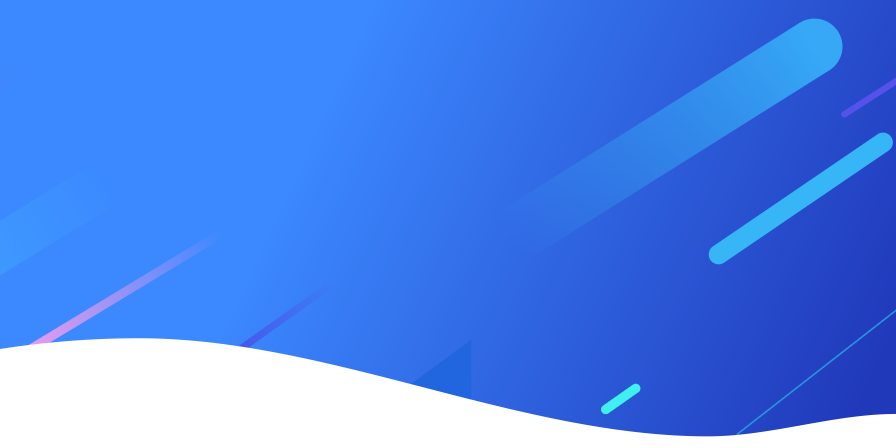
A WebGL 1 fragment shader for this background:

```glsl
precision highp float;
// Blue diagonal gradient crossed by slanted rounded bars above a white wave.
// Bars are capsule distance fields that may fade from head to tail; the wave
// is a chain of smoothstep slopes. Units: canvas height 1, canvas width 2.

uniform vec2 u_resolution;

// Antialiased coverage of a signed distance, negative inside
float coverage(float dist) {
  return clamp(0.5 - dist * u_resolution.y, 0.0, 1.0);
}

// Blends a capsule over base; fade is the opacity lost on reaching the tail
vec3 bar(vec3 base, vec2 p, vec2 head, vec2 tail, float radius, vec3 tint, float opacity, float fade) {
  vec2 axis = tail - head;
  float along = clamp(dot(p - head, axis) / dot(axis, axis), 0.0, 1.0);
  float dist = length(p - head - axis * along) - radius;
  return mix(base, tint, coverage(dist) * opacity * (1.0 - fade * along));
}

// Height of the white wave: crest on the left, trough on the right
float waveHeight(float x) {
  float leftDrop = min(x - 0.31, 0.0);
  return 0.245 - 0.25 * leftDrop * leftDrop
    - 0.219 * smoothstep(0.31, 1.58, x)
    + 0.05 * smoothstep(1.58, 2.0, x);
}

void main() {
  vec2 p = gl_FragCoord.xy / u_resolution * vec2(2.0, 1.0);

  // Background gradient, darkening toward the lower right
  float shade = dot(vec2(p.x, 1.0 - p.y), vec2(0.907, 0.42));
  vec3 color = mix(vec3(0.235, 0.535, 1.0), vec3(0.125, 0.22, 0.73),
                   clamp((shade - 0.75) / 1.39, 0.0, 1.0));

  // Soft bars entering from the left edge
  color = bar(color, p, vec2(-0.1, 0.385), vec2(0.25, 0.60), 0.052, vec3(0.25, 0.62, 1.0), 0.9, 1.0);
  color = bar(color, p, vec2(-0.1, 0.75), vec2(0.09, 0.87), 0.02, vec3(0.33, 0.5, 0.97), 0.25, 1.0);

  // Fading streaks rising from the wave
  color = bar(color, p, vec2(0.065, 0.219), vec2(0.495, 0.479), 0.01, vec3(0.91, 0.61, 0.94), 1.0, 1.0);
  color = bar(color, p, vec2(0.534, 0.219), vec2(0.742, 0.367), 0.008, vec3(0.28, 0.34, 0.92), 1.0, 1.0);

  // Large fading bar and solid bars on the right
  color = bar(color, p, vec2(1.818, 0.896), vec2(1.14, 0.47), 0.0625, vec3(0.21, 0.66, 0.965), 1.0, 1.0);
  color = bar(color, p, vec2(1.971, 0.682), vec2(1.604, 0.432), 0.022, vec3(0.21, 0.71, 0.97), 1.0, 0.0);
  color = bar(color, p, vec2(1.885, 0.745), vec2(2.06, 0.857), 0.007, vec3(0.33, 0.32, 0.92), 1.0, 0.0);
  color = bar(color, p, vec2(1.352, 0.086), vec2(1.419, 0.133), 0.0105, vec3(0.25, 0.94, 0.94), 1.0, 0.0);
  color = bar(color, p, vec2(1.646, 0.031), vec2(2.01, 0.315), 0.0018, vec3(0.15, 0.58, 0.87), 1.0, 0.0);

  // Dark triangle whose base is hidden by the wave
  float slope = (p.y - 0.242 - 0.735 * (p.x - 1.052)) * 0.806;
  color = mix(color, vec3(0.13, 0.4, 0.87), coverage(max(p.x - 1.052, slope)));

  // White wave in front
  color = mix(color, vec3(1.0), coverage(p.y - waveHeight(p.x)));
  gl_FragColor = vec4(color, 1.0);
}
```
